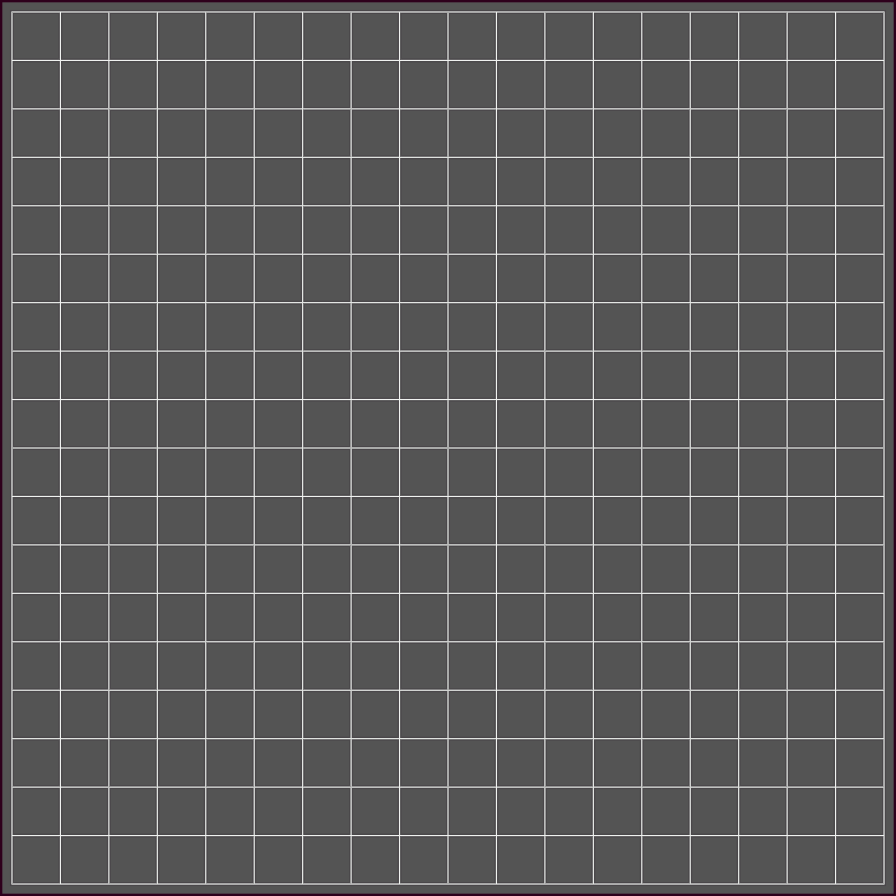
This pattern is drawn by a Shadertoy shader. Its source:

```glsl
// Thin white 18 by 18 square grid on dark grey, framed by a narrow dark purple edge.

const float CELLS = 18.0;
const float CELL_SIZE = 0.05407;
const float LINE_WIDTH = 0.0013;
const float FRINGE_WIDTH = 0.0046;
const float EDGE_WIDTH = 0.0026;

const vec3 GROUND_COLOR = vec3(0.33);
const vec3 FRINGE_COLOR = vec3(0.29, 0.28, 0.29);
const vec3 LINE_COLOR = vec3(0.94, 0.95, 0.94);
const vec3 EDGE_COLOR = vec3(0.18, 0.0, 0.11);

// Share of a pixel covered by a band of the given width, at distance d from its centre
vec2 bandCoverage(vec2 d, float width, vec2 pixel) {
    vec2 upper = min(d + 0.5 * pixel, vec2(0.5 * width));
    vec2 lower = max(d - 0.5 * pixel, vec2(-0.5 * width));
    return clamp((upper - lower) / pixel, 0.0, 1.0);
}

// Signed distance per axis to the nearest of the evenly spaced lines
vec2 nearestLine(vec2 p, float spacing, float count) {
    vec2 index = clamp(round(p / spacing), -0.5 * count, 0.5 * count);
    return p - index * spacing;
}

// Coverage of both line families, each cut off at the rim of the grid
float gridCoverage(vec2 p, float width, vec2 pixel) {
    vec2 lines = bandCoverage(nearestLine(p, CELL_SIZE, CELLS), width, pixel);
    vec2 inside = bandCoverage(p, CELLS * CELL_SIZE + width, pixel);
    lines *= inside.yx;
    return max(lines.x, lines.y);
}

void mainImage(out vec4 fragColor, in vec2 fragCoord) {
    vec2 pixel = 1.0 / iResolution.xy;
    vec2 p = fragCoord * pixel - 0.5;

    // Ground, with a faint dark fringe beneath the bright lines
    float fringe = gridCoverage(p, FRINGE_WIDTH, pixel);
    vec3 color = mix(GROUND_COLOR, FRINGE_COLOR, fringe);
    color = mix(color, LINE_COLOR, gridCoverage(p, LINE_WIDTH, pixel));

    // Outer edge
    vec2 interior = bandCoverage(p, 1.0 - 2.0 * EDGE_WIDTH, pixel);
    color = mix(EDGE_COLOR, color, interior.x * interior.y);

    fragColor = vec4(color, 1.0);
}
```
